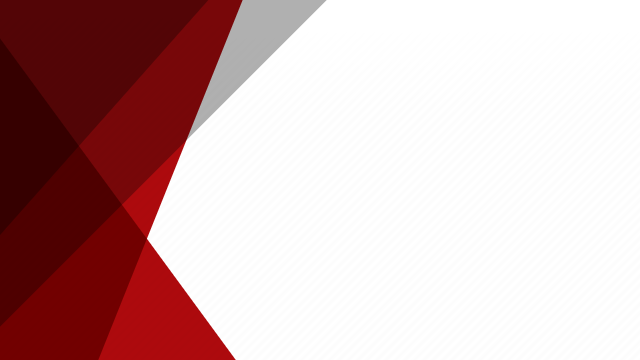
Write a Shadertoy shader that draws this background.

```glsl
// Overlapping translucent red and shadow sheets on white paper with faint hatching.
// Four straight edges bound half-planes; their antialiased coverages are combined
// by multiplying tints, so every overlap darkens by itself. Units: canvas heights.

const vec3 PAPER = vec3(1.0);
const vec3 RED = vec3(0.68, 0.04, 0.05);
const vec3 OVERLAP_TINT = vec3(0.66, 0.0, 0.0);
const float SHADOW_TINT = 0.69;

// Each edge runs from xy to zw; its sheet lies on the left of that direction.
const vec4 STEEP_EDGE = vec4(0.273, 0.0, 0.674, 1.0);
const vec4 FALLING_EDGE = vec4(0.655, 0.0, 0.0, 0.8935);
const vec4 OUTER_SHADOW_EDGE = vec4(0.0, 0.0926, 0.9074, 1.0);
const vec4 INNER_SHADOW_EDGE = vec4(0.0, 0.347, 0.5787, 1.0);

const float HATCH_SPACING = 0.0185;
const float HATCH_STRENGTH = 0.012;
const float TAU = 6.28319;

// Antialiased coverage of the half-plane to the left of an edge.
float sheet(vec2 p, vec4 edge) {
    vec2 along = normalize(edge.zw - edge.xy);
    vec2 offset = p - edge.xy;
    float dist = along.x * offset.y - along.y * offset.x;
    return clamp(dist * iResolution.y + 0.5, 0.0, 1.0);
}

// Soft rising diagonal lines, fading towards the top.
float hatch(vec2 p) {
    float across = (p.x - p.y) * 0.70711 / HATCH_SPACING;
    float line = 0.5 + 0.5 * cos(TAU * across);
    return line * (1.0 - smoothstep(0.65, 1.0, p.y));
}

void mainImage(out vec4 fragColor, in vec2 fragCoord) {
    vec2 p = fragCoord / iResolution.y;

    // Red sheets, with a deeper tint where both lie
    float steep = sheet(p, STEEP_EDGE);
    float falling = sheet(p, FALLING_EDGE);
    vec3 color = mix(PAPER, RED, max(steep, falling));
    color *= mix(vec3(1.0), OVERLAP_TINT, steep * falling);

    // Shadow sheets from the upper left
    color *= mix(1.0, SHADOW_TINT, sheet(p, OUTER_SHADOW_EDGE));
    color *= mix(1.0, SHADOW_TINT, sheet(p, INNER_SHADOW_EDGE));

    // Paper texture
    color *= 1.0 - HATCH_STRENGTH * hatch(p);

    fragColor = vec4(color, 1.0);
}
```
